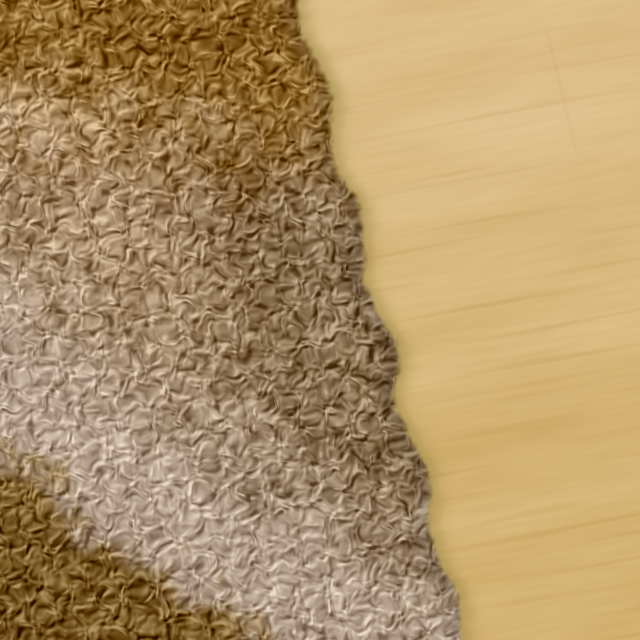
Reproduce this texture procedurally as a three.js fragment shader.

```glsl
// A shaggy rug with a scalloped edge lying on pale, streaked wooden boards.
// The pile mixes rotated, warped gradient noise flecks with broken bright curls;
// diagonal bands tint it, and stretched noise draws the wood grain.

#define EDGE_TOP 0.468
#define EDGE_SLANT 0.255
#define SCALLOP_DEPTH 0.011
#define SCALLOP_PERIOD 0.2
#define FLECK_SCALE 58.0
#define CURL_WARP 0.9
#define RELIEF 0.17
#define FLECK_CONTRAST 0.19
#define GRAIN_SLOPE 0.19
#define FRINGE_WIDTH 0.02

varying vec2 vUv;

vec2 gradientAt(vec2 cell) {
  float a = 6.2832 * fract(sin(dot(cell, vec2(127.1, 311.7))) * 43758.5);
  return vec2(cos(a), sin(a));
}

float gradientNoise(vec2 p) {
  vec2 i = floor(p), f = fract(p);
  vec2 u = f * f * f * (f * (f * 6.0 - 15.0) + 10.0);
  vec2 e = vec2(1.0, 0.0);
  float low = mix(dot(gradientAt(i), f), dot(gradientAt(i + e.xy), f - e.xy), u.x);
  float high = mix(dot(gradientAt(i + e.yx), f - e.yx),
                   dot(gradientAt(i + e.xx), f - e.xx), u.x);
  return mix(low, high, u.y);
}

// Each octave doubles the frequency and turns the grid
const mat2 OCTAVE = mat2(1.6, 1.2, -1.2, 1.6);

float fbm(vec2 p) {
  float sum = 0.0, amp = 0.6;
  for (int k = 0; k < 4; k++) {
    sum += amp * gradientNoise(p);
    p = OCTAVE * p + 7.3;
    amp *= 0.5;
  }
  return sum;
}

// Height of the short curled tufts
float pileHeight(vec2 p) {
  vec2 q = mat2(0.83, 0.56, -0.56, 0.83) * p * FLECK_SCALE;
  vec2 w = OCTAVE * q * 0.3;
  q += CURL_WARP * vec2(gradientNoise(w), gradientNoise(w + 17.0));
  float fleck = gradientNoise(q) + 0.75 * gradientNoise(OCTAVE * q * 0.9 + 5.0);
  float curl = 1.0 - smoothstep(0.0, 0.22, abs(gradientNoise(q * 0.9 + 31.0)));
  return fleck + 0.5 * curl * smoothstep(-0.1, 0.3, gradientNoise(w * 1.5 + 63.0));
}

// Horizontal place of the rug border at depth t below the top
float rugEdge(float t) {
  float scallop = cos(6.2832 * (t - 0.54) / SCALLOP_PERIOD);
  float ragged = 0.008 * gradientNoise(vec2(t * 22.0, 3.5));
  return EDGE_TOP + EDGE_SLANT * t + SCALLOP_DEPTH * scallop + ragged;
}

vec3 rugColor(vec2 p, float t, float inside) {
  float patches = fbm(p * 9.0);
  float clumps = fbm(p * 24.0 + 40.0);
  float blur = 0.12 * patches + 0.08 * clumps;
  float diagonal = t - 0.72 * p.x + blur;

  // Dyed bands: gold above, taupe, a pale sweep, umber in the corner
  vec3 col = mix(vec3(0.66, 0.55, 0.42), vec3(0.54, 0.44, 0.32),
                 smoothstep(0.12, 0.5, p.x));
  float gold = 1.0 - smoothstep(0.03, 0.26, t - 0.25 * p.x + blur);
  col = mix(col, vec3(0.55, 0.40, 0.17), gold);
  float sand = exp(-pow((t - 0.3 * p.x - 0.18 + blur) / 0.05, 2.0));
  col = mix(col, vec3(0.70, 0.57, 0.39), 0.5 * sand * smoothstep(0.45, 0.1, p.x));
  float pale = smoothstep(0.22, 0.60, diagonal);
  col = mix(col, vec3(0.72, 0.64, 0.57), 0.9 * pale);
  float umber = smoothstep(0.67, 0.77, diagonal);
  col = mix(col, vec3(0.46, 0.34, 0.14), umber);

  // Light from the upper left, with dark hollows between the tufts
  float h = pileHeight(p);
  float slope = h - pileHeight(p + vec2(-0.003, 0.004));
  float hollow = smoothstep(0.15, 0.7, -h);
  float shade = RELIEF * slope + FLECK_CONTRAST * (h - 0.12) - 0.07 * hollow;
  shade += 0.16 * patches + 0.16 * clumps;
  shade *= 1.0 - 0.15 * pale * (1.0 - umber);
  col += clamp(shade, -0.29, 0.23) * vec3(0.96, 1.0, 1.0);
  return col * mix(0.86, 1.0, smoothstep(0.0, 0.04, inside));
}

vec3 woodColor(vec2 p, float t, float outside) {
  float across = p.y - GRAIN_SLOPE * p.x;
  vec3 col = mix(vec3(0.82, 0.69, 0.43), vec3(0.86, 0.74, 0.53),
                 smoothstep(0.0, 0.9, p.y));
  float broad = fbm(vec2(p.x * 1.8, across * 9.0));
  float fine = gradientNoise(vec2(p.x * 10.0, across * 130.0));
  float streak = gradientNoise(vec2(p.x * 3.0, across * 75.0 + 9.0));
  col += broad * vec3(0.05, 0.065, 0.10) + 0.018 * fine;
  col -= smoothstep(0.15, 0.6, streak) * vec3(0.025, 0.035, 0.045);

  // Faint board joint
  float joint = abs(p.x - 0.848 - 0.24 * (t - 0.02));
  float span = smoothstep(0.02, 0.08, t) * smoothstep(0.26, 0.22, t);
  col -= 0.02 * span * smoothstep(0.005, 0.0, joint);
  float seam = abs(across - 0.581);
  col -= 0.025 * smoothstep(0.92, 0.8, p.x) * smoothstep(0.006, 0.0, seam);

  // Olive shadow beside the rug
  float fringe = exp(-pow(max(outside, 0.0) / FRINGE_WIDTH, 2.0));
  return mix(col, vec3(0.66, 0.57, 0.31), 0.7 * fringe);
}

void main() {
  float t = 1.0 - vUv.y;
  float outside = vUv.x - rugEdge(t) + 0.005 * gradientNoise(vUv * 60.0);
  vec3 col = mix(rugColor(vUv, t, -outside), woodColor(vUv, t, outside),
                 smoothstep(-0.006, 0.007, outside));
  gl_FragColor = vec4(clamp(col, 0.0, 1.0), 1.0);
}
```
